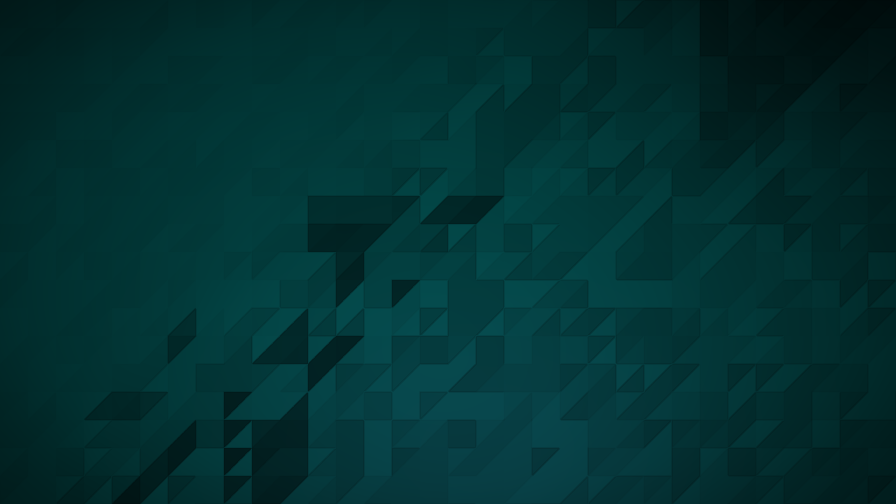
Write a WebGL 1 fragment shader that draws this background.

```glsl
precision highp float;
// Dark teal mosaic of squares, triangles and slanted strips on an 18-row grid.
// Hashed tones fill the triangles, sheared boxes place the large dark pieces,
// and a soft central glow with darkened corners lights the whole surface.
uniform vec2 u_resolution;

const float ROWS = 18.0;
const float GROOVE_WIDTH = 0.022;
const float GROOVE_DEPTH = 0.17;
const float CALM_CONTRAST = 0.07;
const float BUSY_CONTRAST = 0.29;
const float PEAK_LIGHT = 0.25;
const vec2 LIGHT_CENTER = vec2(0.46, 0.42);
const vec2 LIGHT_FALLOFF = vec2(1.75, 1.05);
const vec3 TEAL = vec3(0.025, 1.0, 0.99);
const vec3 BLUE_GLOW = vec3(0.025, 0.025, 0.05);
const vec2 GLOW_CENTER = vec2(0.54, 0.10);
const int SAMPLES = 3;

float hash(vec2 p) {
  vec3 q = fract(vec3(p.xyx) * 0.1031);
  q += dot(q, q.yzx + 33.33);
  return fract((q.x + q.y) * q.z);
}

float within(float v, vec2 range) {
  return step(range.x, v) * step(v, range.y);
}

// Piece bounded by columns, rows and rising diagonals (x - y).
float piece(vec2 p, vec2 columns, vec2 rows, vec2 diagonals) {
  return within(p.x, columns) * within(p.y, rows)
       * within(p.x - p.y, diagonals);
}

// Triangles joined into slanted strips, squares or left apart.
float mosaicTone(vec2 p) {
  vec2 cell = floor(p);
  vec2 f = p - cell;
  float lower = step(f.y, f.x);
  float joint = hash(cell + 71.0);
  vec2 key = cell;
  if (joint < 0.25) key.x += lower;
  else if (joint < 0.45) key.y -= lower;
  else if (joint > 0.68) key += 43.0 * lower;
  float tile = floor(hash(key + 9.0) * 4.0) / 3.0;
  float patchTone = hash(floor(cell / 3.0) + 27.0);
  return mix(tile, patchTone, 0.25);
}

// Large dark accents, as a multiplier of the light.
float accentShade(vec2 p) {
  float deep = 0.0;
  float mild = 0.0;
  // Hooked block and slab in the middle
  deep += piece(p, vec2(11, 15), vec2(9, 10), vec2(0, 4));
  deep += piece(p, vec2(12, 13), vec2(7, 9), vec2(0, 5));
  deep += piece(p, vec2(15, 18), vec2(10, 11), vec2(5, 7));
  mild += piece(p, vec2(11, 15), vec2(10, 11), vec2(0, 4));
  mild += piece(p, vec2(15, 16), vec2(9, 10), vec2(6, 7));
  // Pieces descending to the lower left
  deep += piece(p, vec2(14, 15), vec2(7, 8), vec2(6, 7));
  deep += piece(p, vec2(9, 11), vec2(5, 7), vec2(4, 6));
  deep += piece(p, vec2(11, 13), vec2(4, 6), vec2(6, 7));
  deep += piece(p, vec2(10, 11), vec2(3, 4), vec2(7, 8));
  deep += piece(p, vec2(9, 11), vec2(0, 3), vec2(6, 10));
  deep += piece(p, vec2(4, 7), vec2(0, 3), vec2(4, 5));
  mild += piece(p, vec2(6, 7), vec2(5, 7), vec2(0, 1));
  mild += piece(p, vec2(3, 6), vec2(3, 4), vec2(0, 2));
  // Column of small repeated triangles
  deep += within(p.x, vec2(8, 9)) * step(p.y, 4.0)
        * step(fract(p.x), fract(p.y));
  // Broad shadow in the upper right
  float corner = piece(p, vec2(25, 40), vec2(11, 18), vec2(0, 14));
  return (1.0 - 0.43 * min(deep, 1.0)) * (1.0 - 0.27 * min(mild, 1.0))
       * (1.0 - 0.18 * corner);
}

float surface(vec2 p) {
  float busy = smoothstep(-1.5, 3.5, p.x - p.y);
  float contrast = mix(CALM_CONTRAST, BUSY_CONTRAST, busy);
  return (1.0 + contrast * (mosaicTone(p) - 0.5)) * accentShade(p);
}

// Tone with a thin dark groove wherever neighbouring pieces differ.
float groovedSurface(vec2 p) {
  vec2 across = vec2(GROOVE_WIDTH, -GROOVE_WIDTH);
  float change = abs(surface(p + across) - surface(p - across));
  return surface(p) * (1.0 - GROOVE_DEPTH * smoothstep(0.02, 0.2, change));
}

vec3 backdrop(vec2 q) {
  vec2 d = q - LIGHT_CENTER;
  float light = PEAK_LIGHT * exp(-dot(d * d, LIGHT_FALLOFF));
  light *= 1.0 - 0.2 * smoothstep(0.45, 0.72, length(q - 0.5));
  vec2 shadow = (q - vec2(0.95, 1.0)) * vec2(1.0, 0.75);
  light *= 1.0 - 0.38 * exp(-dot(shadow, shadow) * 18.0);
  vec2 glow = (q - GLOW_CENTER) * vec2(1.0, 0.8);
  return TEAL * light + BLUE_GLOW * exp(-dot(glow, glow) * 15.0);
}

void main() {
  float tone = 0.0;
  for (int j = 0; j < SAMPLES; j++) {
    for (int i = 0; i < SAMPLES; i++) {
      vec2 jitter = (vec2(float(i), float(j)) + 0.5) / float(SAMPLES) - 0.5;
      tone += groovedSurface((gl_FragCoord.xy + jitter) * ROWS / u_resolution.y);
    }
  }
  tone /= float(SAMPLES * SAMPLES);
  gl_FragColor = vec4(backdrop(gl_FragCoord.xy / u_resolution) * tone, 1.0);
}
```
